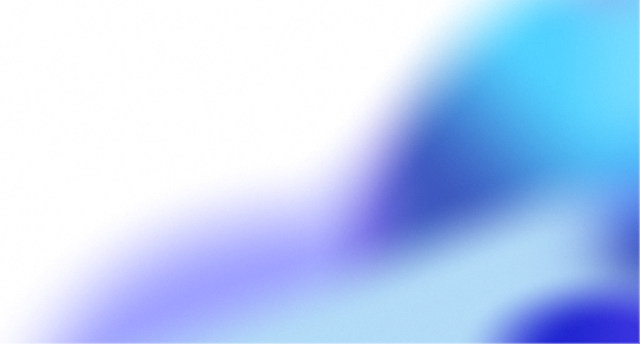
A WebGL 1 fragment shader for this background:

```glsl
precision highp float;
// Soft gradient background: a white sky over blurred lavender, cyan and blue waves.

uniform vec2 u_resolution;

#define ASPECT 1.855         // width over height of the layout
#define EDGE_OUTER 0.14      // blur of the wave border toward the white
#define EDGE_INNER_LEFT 0.20 // blur into the lavender
#define EDGE_INNER_RIGHT 0.15
#define RIBBON_SOFTNESS 0.125
#define RIBBON_SLOPE 0.72
#define GRAIN 0.012
#define GRAIN_ROWS 276.0
#define RIM_WIDTH 0.003      // thin pale rim, in canvas heights
#define RIM_OPACITY 0.45

const vec3 WHITE = vec3(1.0);
const vec3 LAVENDER = vec3(0.62, 0.63, 1.0);
const vec3 VIOLET = vec3(0.45, 0.42, 0.88);
const vec3 INDIGO = vec3(0.24, 0.35, 0.75);
const vec3 CYAN = vec3(0.32, 0.82, 1.0);
const vec3 LIGHT_CYAN = vec3(0.45, 0.86, 1.0);
const vec3 PERIWINKLE = vec3(0.52, 0.74, 0.96);
const vec3 PALE_BLUE = vec3(0.70, 0.86, 0.97);
const vec3 SLATE_BLUE = vec3(0.26, 0.34, 0.76);
const vec3 ROYAL_BLUE = vec3(0.31, 0.47, 0.92);
const vec3 DEEP_BLUE = vec3(0.13, 0.15, 0.82);
const vec3 ULTRAMARINE = vec3(0.22, 0.20, 0.87);

// Hash without sine
float hash(vec2 cell) {
    vec3 h = fract(cell.xyx * 0.1031);
    h += dot(h, h.yzx + 33.33);
    return fract((h.x + h.y) * h.z);
}

// Height of the coloured wave at a horizontal position
float waveHeight(float x) {
    float shoulder = 0.45 * (1.0 - exp((0.065 - x) / 0.16));
    float rise = 0.57 * smoothstep(0.45, 0.85, x);
    float lift = max(x - 0.75, 0.0);
    return shoulder + rise + 4.0 * lift * lift;
}

// Approximate signed distance below the wave, in canvas heights
float waveDepth(vec2 uv) {
    float h = waveHeight(uv.x);
    float slope = (waveHeight(uv.x + 0.005) - waveHeight(uv.x - 0.005)) / (0.01 * ASPECT);
    return (h - uv.y) / sqrt(1.0 + slope * slope);
}

// Gaussian glow with separate radii
float glow(vec2 uv, vec2 center, vec2 radius) {
    vec2 d = (uv - center) / radius;
    return exp(-dot(d, d));
}

void main() {
    vec2 uv = gl_FragCoord.xy / u_resolution;
    vec2 p = uv * vec2(ASPECT, 1.0);

    // Wave body: lavender through violet to indigo, then diagonally to cyan
    float diagonal = dot(p - vec2(1.26, 0.43), vec2(0.70, 0.71));
    vec3 cyan = mix(CYAN, LIGHT_CYAN,
                    smoothstep(0.85, 1.0, uv.x) * smoothstep(0.5, 0.75, uv.y));
    vec3 body = mix(LAVENDER, VIOLET, smoothstep(0.48, 0.62, uv.x));
    body = mix(body, INDIGO, smoothstep(0.56, 0.68, uv.x));
    body = mix(body, cyan, smoothstep(0.0, 0.51, diagonal));
    body = mix(body, PERIWINKLE, 0.7 * glow(uv, vec2(0.95, 1.02), vec2(0.07, 0.08)));

    // Pale ribbon along the lower side
    float bend = max(uv.x - 0.83, 0.0);
    float ribbonTop = RIBBON_SLOPE * (uv.x - 0.27) - 4.0 * bend * bend;
    float ribbon = smoothstep(-RIBBON_SOFTNESS, RIBBON_SOFTNESS, ribbonTop - uv.y);
    body = mix(body, PALE_BLUE, ribbon);

    // Blue shade at the right side and the deep blue corner
    vec3 shade = mix(SLATE_BLUE, ROYAL_BLUE, smoothstep(0.22, 0.46, uv.y));
    body = mix(body, shade, glow(uv, vec2(1.02, 0.31), vec2(0.095, 0.20)));
    float corner = length((uv - vec2(0.95, -0.03)) / vec2(0.16, 0.17));
    vec3 cornerColor = mix(DEEP_BLUE, ULTRAMARINE, smoothstep(0.88, 1.0, uv.x));
    body = mix(body, cornerColor, 1.0 - smoothstep(0.5, 1.5, corner));

    // Fade into the white
    float inner = mix(EDGE_INNER_LEFT, EDGE_INNER_RIGHT, smoothstep(0.5, 0.68, uv.x));
    float cover = smoothstep(-EDGE_OUTER, inner, waveDepth(uv));
    vec3 color = mix(WHITE, body, cover);

    // Faint grain and a thin rim on the right and lower sides
    color += GRAIN * (hash(floor(p * GRAIN_ROWS)) - 0.5);
    float border = min(ASPECT - p.x, p.y);
    color = mix(color, WHITE, RIM_OPACITY * (1.0 - smoothstep(0.0, RIM_WIDTH * 2.0, border)));
    gl_FragColor = vec4(color, 1.0);
}
```
